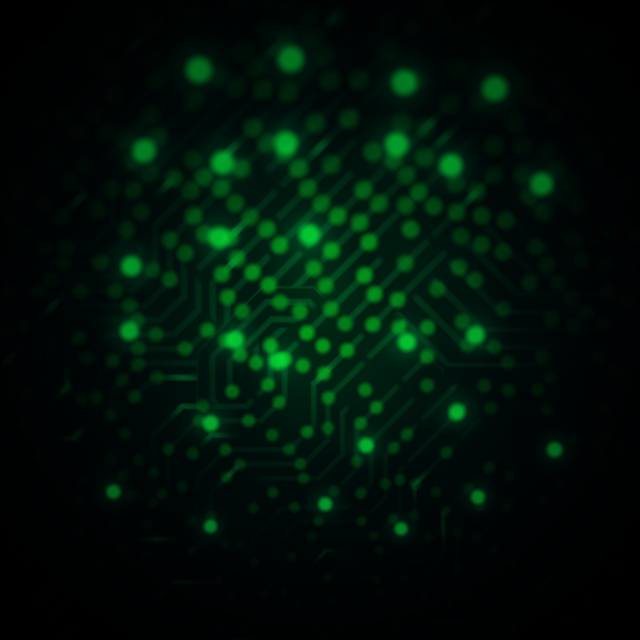
This background is drawn by a Shadertoy shader. Its source:

```glsl
const vec2 CENTER = vec2(0.50, 0.52);
const float PITCH = 0.045;

float hash(vec2 p) {
    p = fract(p * vec2(0.1931, 0.3173) + 0.137);
    p += dot(p, p.yx + 19.19);
    return fract((p.x + p.y) * p.x * 7.31);
}

float gradientNoise(vec2 p) {
    vec2 cell = floor(p), f = fract(p), s = f * f * (3.0 - 2.0 * f);
    vec4 n;
    for (int i = 0; i < 4; i++) {
        vec2 corner = vec2(i & 1, i >> 1);
        float angle = 6.2832 * hash(cell + corner);
        n[i] = dot(vec2(cos(angle), sin(angle)), f - corner);
    }
    return mix(mix(n.x, n.y, s.x), mix(n.z, n.w, s.x), s.y);
}

float softDisc(float d, float radius) {
    return 1.0 - smoothstep(radius * 0.4, radius * 1.25, d);
}

// Diagonal frame: x runs along the traces, y across them
vec2 toDiagonal(vec2 p) { return vec2(p.x + p.y, p.x - p.y); }
vec2 fromDiagonal(vec2 d) { return 0.5 * vec2(d.x + d.y, d.x - d.y); }

// Slope +1 turns a trace level, -1 turns it upright
float bend(float u) {
    return clamp(u - 0.36, 0.0, 0.07) - clamp(u - 0.50, 0.0, 0.06)
         + clamp(u - 0.65, 0.0, 0.10) - clamp(u - 0.825, 0.0, 0.065);
}

float stripe(float v, float pitch, float width) {
    return 1.0 - smoothstep(width * 0.3, width, abs(v - pitch * round(v / pitch)));
}

// Lit runs of the bent diagonal traces, with bright pulses in y
vec2 bentTraces(vec2 p, float width) {
    vec2 d = toDiagonal(p);
    float v = d.y - bend(d.x);
    float slope = (bend(d.x + 0.002) - bend(d.x - 0.002)) / 0.004;
    float line = stripe(v, PITCH, width * sqrt(2.0 + 2.0 * slope * slope));
    float track = round(v / PITCH);
    float along = d.x / 0.26 + hash(vec2(track, 3.0));
    float run = fract(along);
    vec2 id = vec2(floor(along), track);
    float lit = step(0.18, hash(id)) * smoothstep(0.0, 0.06, run) * smoothstep(1.0, 0.94, run);
    float pulse = exp(-pow((run - 0.5) / 0.09, 2.0)) * step(0.76, hash(id + 41.0));
    return line * vec2(lit, pulse);
}

// Traces fanning right, then turning level or upright
float fanTraces(vec2 p, float width) {
    vec2 d = toDiagonal(p - vec2(0.61, 0.51));
    float v = abs(d.x) - max(d.y - 0.17, 0.0);
    return stripe(v - 0.01, 0.055, width * 1.5) * step(0.0, v);
}

// Pads seated on the bent traces
float tracePads(vec2 p, float radius) {
    vec2 d = toDiagonal(p);
    vec2 base = vec2(floor(d.x / 0.078), round((d.y - bend(d.x)) / PITCH));
    float sum = 0.0;
    for (int j = -2; j <= 2; j++)
    for (int i = -1; i <= 1; i++) {
        vec2 id = base + vec2(i, j);
        float u = (id.x + 0.15 + 0.7 * hash(id + 7.0)) * 0.078;
        vec2 pad = fromDiagonal(vec2(u, id.y * PITCH + bend(u)));
        float level = step(0.30, hash(id + 23.0)) * mix(0.65, 1.0, hash(id + 31.0));
        sum = max(sum, level * softDisc(length(p - pad), radius));
    }
    return sum;
}

// Scattered bright nodes: core in x, halo in y
vec2 brightNodes(vec2 p, float radius) {
    vec2 base = floor(p / 0.135), sum = vec2(0.0);
    for (int j = -1; j <= 1; j++)
    for (int i = -1; i <= 1; i++) {
        vec2 id = base + vec2(i, j);
        vec2 node = (id + 0.2 + 0.6 * vec2(hash(id + 53.0), hash(id + 71.0))) * 0.135;
        float reach = length(node - CENTER);
        float level = step(0.22, hash(id + 91.0)) * step(reach, 0.46) * exp(-reach * reach * 4.5);
        float d = length(p - node);
        sum = max(sum, level * vec2(softDisc(d, radius), exp(-d * d / (radius * radius * 3.0))));
    }
    return sum;
}

void mainImage(out vec4 fragColor, in vec2 fragCoord) {
    vec2 p = (fragCoord - 0.5 * iResolution.xy) / min(iResolution.x, iResolution.y) + 0.5;
    float r = length(p - CENTER);
    float glow = exp(-r * r / 0.052);
    float focus = clamp(p.y, 0.0, 1.0);
    float width = mix(0.004, 0.011, focus);

    // Trace layout: bent field, right fan and nested octagonal arcs
    vec2 traces = bentTraces(p, width);
    vec2 f = p - vec2(0.61, 0.51);
    float fan = smoothstep(0.0, 0.02, f.x - max(f.y, -0.8 * f.y));
    traces = mix(traces, vec2(fanTraces(p, width), 0.0), fan);
    vec2 o = p - vec2(0.45, 0.41);
    vec2 a = abs(o);
    float ring = max(max(a.x, a.y), 0.78 * (a.x + a.y));
    float arc = smoothstep(0.06, 0.08, o.y - o.x)
              * smoothstep(0.075, 0.08, ring) * smoothstep(0.145, 0.14, ring);
    traces = mix(traces, vec2(stripe(ring - 0.01, 0.027, width), 0.0), arc);

    // Night backdrop and green haze
    vec3 color = vec3(0.0, 0.025, 0.038) * (1.0 - smoothstep(0.12, 0.68, r));
    float haze = 1.0 + 0.5 * gradientNoise(p * 9.0);
    color += vec3(0.002, 0.12, 0.035) * glow * haze;
    color += vec3(0.01, 0.14, 0.055) * traces.x * glow;
    color += vec3(0.01, 0.30, 0.10) * traces.y * sqrt(glow);

    // Pads and nodes grow softer and larger toward the top
    float pads = tracePads(p, mix(0.007, 0.021, focus));
    color = mix(color, vec3(0.015, 0.62, 0.10), pads * pow(glow, 0.85));
    vec2 nodes = brightNodes(p, mix(0.009, 0.025, focus));
    color += vec3(0.0, 0.17, 0.07) * nodes.y;
    color = mix(color, vec3(0.02, 0.86, 0.20), nodes.x * 0.9);
    fragColor = vec4(color, 1.0);
}
```
